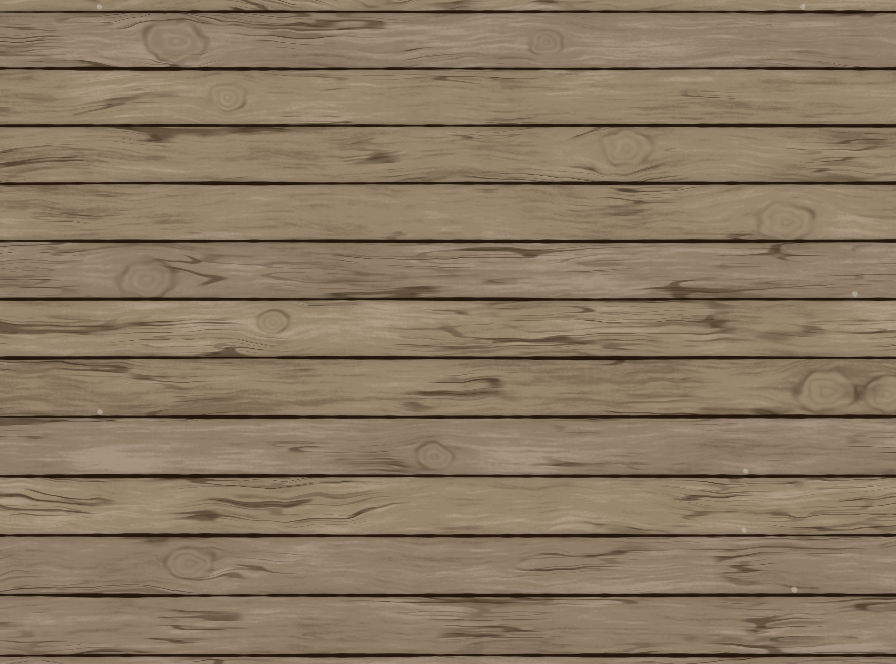
A WebGL 1 fragment shader for this texture:

```glsl
precision highp float;
uniform vec2 u_resolution;

float hash(vec2 p) {
  return fract(sin(dot(p, vec2(127.1, 311.7))) * 43758.5453);
}

float noise(vec2 p) {
  vec2 i = floor(p), f = fract(p);
  f = f * f * (3.0 - 2.0 * f);
  return mix(mix(hash(i), hash(i + vec2(1.0, 0.0)), f.x),
             mix(hash(i + vec2(0.0, 1.0)), hash(i + 1.0), f.x), f.y);
}

float fbm(vec2 p) {
  float sum = 0.0, amp = 0.5;
  for (int i = 0; i < 4; i++) {
    sum += amp * noise(p);
    p = p * 2.03 + 17.3;
    amp *= 0.5;
  }
  return sum / 0.9375;
}

// Thin dark line along a noise contour, stretched with the grain
float crack(vec2 p, float width) {
  float ridge = abs(noise(p) - 0.5);
  return 1.0 - smoothstep(width * 0.3, width, ridge);
}

void main() {
  vec2 uv = gl_FragCoord.xy / u_resolution;
  float pixel = 11.4 / u_resolution.y;

  // Boards, counted downward, widening slightly toward the bottom
  float row = sqrt(30180.0 + 4071.4 * (1.0 - uv.y)) - 173.93;
  float x = uv.x * 15.3;
  row += 0.012 * (noise(vec2(x * 0.4, floor(row + 0.5) * 5.0)) - 0.5);
  float board = floor(row);
  float v = fract(row);
  float tone = hash(vec2(board, 4.7));

  // Knots push the grain aside and carry their own rings
  float grainY = v, core = 0.0, rings = 0.0, rim = 0.0;
  for (int i = 0; i < 2; i++) {
    vec2 seed = vec2(board + 2.0, float(i) * 7.0 + 3.0);
    float present = step(0.52, hash(seed));
    vec2 center = vec2(15.3 * hash(seed + 0.31), 0.35 + 0.35 * hash(seed + 0.57));
    float size = mix(0.2, 0.38, hash(seed + 0.83));
    vec2 d = vec2((x - center.x) * 0.72, v - center.y);
    float r = length(d) / size + 0.3 * (noise(d * 7.0 + seed) - 0.5);
    grainY -= d.y * 0.75 * exp(-0.3 * r * r) * present;
    float inside = (1.0 - smoothstep(0.75, 1.15, r)) * present;
    core = max(core, inside);
    rings += inside * sin(r * 17.0 + 3.0 * noise(d * 9.0));
    rim += present * exp(-pow((r - 0.95) * 8.0, 2.0)) * noise(d * 6.0 + seed + 9.0);
  }

  // Slow waviness, then layers of stretched grain
  float offset = board * 13.7;
  float wave = fbm(vec2(x * 0.45 + offset, v * 0.8 + offset)) - 0.5;
  float g = grainY + wave * mix(0.15, 0.75, hash(vec2(board, 9.1)));
  float broad = fbm(vec2(x * 0.7 + offset, g * 5.0 + offset)) - 0.5;
  float fine = noise(vec2(x * 1.3 + offset, g * 24.0 + offset)) - 0.5;
  float fiber = noise(vec2(x * 5.0 + offset, g * 34.0)) - 0.5;
  float stain = fbm(vec2(x * 0.55 + offset, row * 1.3)) - 0.5;
  float speckle = noise(vec2(x * 28.0, row * 36.0)) - 0.5;

  float shade = 0.56 + 0.55 * broad + 0.34 * fine + 0.22 * fiber;
  shade += 0.5 * stain + 0.12 * speckle + 0.3 * (tone - 0.5);
  shade = mix(shade, 0.55 + 0.16 * rings + 0.15 * fiber, core * 0.75);

  vec3 darkWood = vec3(0.49, 0.42, 0.33);
  vec3 midWood = vec3(0.59, 0.52, 0.42);
  vec3 paleWood = vec3(0.68, 0.61, 0.52);
  vec3 color = mix(darkWood, midWood, smoothstep(0.1, 0.55, shade));
  color = mix(color, paleWood, smoothstep(0.55, 1.0, shade));
  color = mix(color, color * vec3(0.95, 0.94, 0.96), step(0.7, tone));

  // Weathered cracks in patches, and dark knot rims
  vec3 crackColor = vec3(0.28, 0.22, 0.15);
  float patches = smoothstep(0.48, 0.66, fbm(vec2(x * 0.6 + offset, v * 2.0 + 31.0)));
  float cracks = crack(vec2(x * 0.5 + offset, g * 9.0 + 4.0), 0.07) * patches;
  cracks += 0.5 * crack(vec2(x * 0.8 + offset, g * 16.0 + 8.0), 0.1) * patches;
  color = mix(color, crackColor, min(cracks * 0.6 + rim * 0.6, 0.8) * (1.0 - 0.5 * core));

  // Small pale chips close to a few board edges
  vec2 cell = vec2(floor(x), board);
  vec2 chip = vec2(fract(x) - 0.2 - 0.6 * hash(cell + 0.4), v - 0.91);
  float chipSize = 0.03 + 0.03 * noise(vec2(x * 25.0, v * 25.0));
  float chipMask = 1.0 - smoothstep(chipSize - pixel, chipSize + pixel, length(chip));
  color = mix(color, vec3(0.76, 0.72, 0.66), 0.7 * chipMask * step(0.965, hash(cell)));

  // Soft shadow and uneven dark gap between boards
  float edge = min(v, 1.0 - v);
  float seam = floor(row + 0.5);
  color *= 1.0 - 0.22 * exp(-edge * 22.0);
  float gap = 0.012 + 0.022 * noise(vec2(x * 0.5, seam * 3.7));
  gap += 0.012 * (noise(vec2(x * 6.0, seam * 5.1)) - 0.5);
  float gapMask = 1.0 - smoothstep(gap - 0.5 * pixel, gap + 0.7 * pixel, edge);
  color = mix(color, vec3(0.12, 0.07, 0.03), gapMask * 0.95);

  gl_FragColor = vec4(color, 1.0);
}
```
